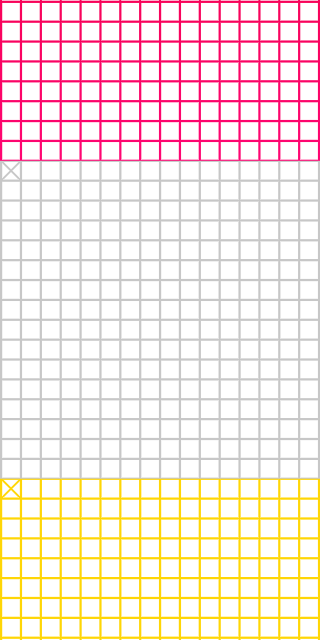
A Shadertoy shader for this pattern:

```glsl
// Draws a square line grid in pink, grey and yellow bands, with two crossed cells.

// Lengths are in canvas widths; y runs down from the top edge.
const float CELL = 0.0621;
const vec2 GRID_START = vec2(0.0034, 0.0057);
const float LINE_WIDTH = 0.0070;
const float CROSS_WIDTH = 0.0058;
const float GREY_ROW = 8.0;
const float YELLOW_ROW = 24.0;

const vec3 PAPER = vec3(1.0);
const vec3 PINK_TOP = vec3(0.97, 0.01, 0.35);
const vec3 PINK_BOTTOM = vec3(1.0, 0.02, 0.45);
const vec3 GREY = vec3(0.78);
const vec3 YELLOW = vec3(1.0, 0.84, 0.02);

// Coverage of a stroke, box filtered over one pixel.
float stroke(float dist, float width, float pixel) {
    float halfWidth = 0.5 * width;
    float inner = max(dist - 0.5 * pixel, -halfWidth);
    float outer = min(dist + 0.5 * pixel, halfWidth);
    return clamp((outer - inner) / pixel, 0.0, 1.0);
}

// Both diagonals of the first cell in the given row.
float crossedCell(vec2 grid, float row, float pixel) {
    vec2 q = grid - vec2(0.5, row + 0.5);
    float diagonal = abs(abs(q.x) - abs(q.y)) * CELL * 0.70711;
    float inside = step(max(abs(q.x), abs(q.y)), 0.5);
    return inside * stroke(diagonal, CROSS_WIDTH, pixel);
}

// Line colour by band, with a soft change at each boundary.
vec3 bandColor(float row, float pixelRows) {
    vec3 pink = mix(PINK_TOP, PINK_BOTTOM, clamp(row / GREY_ROW, 0.0, 1.0));
    float grey = clamp((row - GREY_ROW) / pixelRows + 0.5, 0.0, 1.0);
    float yellow = clamp((row - YELLOW_ROW) / pixelRows + 0.5, 0.0, 1.0);
    return mix(mix(pink, GREY, grey), YELLOW, yellow);
}

void mainImage(out vec4 fragColor, in vec2 fragCoord) {
    float pixel = 1.0 / iResolution.x;
    vec2 p = vec2(fragCoord.x, iResolution.y - fragCoord.y) * pixel;
    vec2 grid = (p - GRID_START) / CELL;

    // Distance to the nearest vertical and horizontal line.
    vec2 lineDist = abs(fract(grid + 0.5) - 0.5) * CELL;
    float ink = max(stroke(lineDist.x, LINE_WIDTH, pixel),
                    stroke(lineDist.y, LINE_WIDTH, pixel));

    // Crosses mark the start of the lower two bands.
    ink = max(ink, crossedCell(grid, GREY_ROW, pixel));
    ink = max(ink, crossedCell(grid, YELLOW_ROW, pixel));

    vec3 color = mix(PAPER, bandColor(grid.y, pixel / CELL), ink);
    fragColor = vec4(color, 1.0);
}
```
